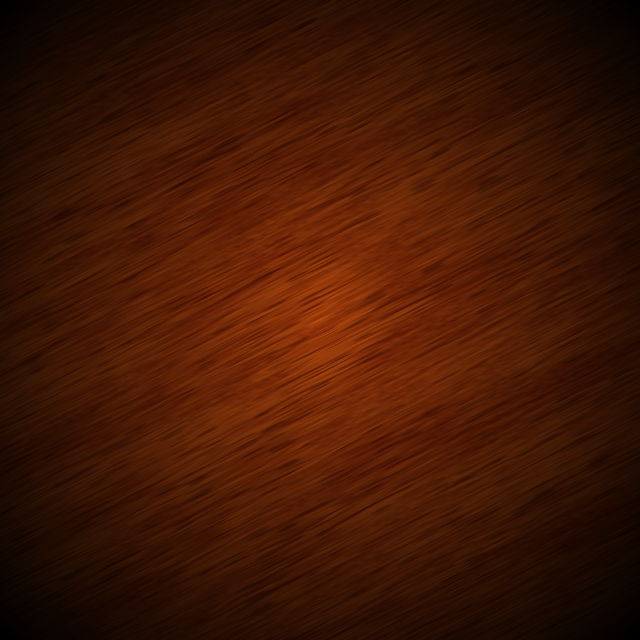
A three.js fragment shader for this texture:

```glsl
// Dark polished wood with slanted fine grain, lit by a soft central glow.
varying vec2 vUv;

const float GRAIN_ANGLE = 0.47;
const vec2 GLOW_CENTER = vec2(0.5, 0.5);
const float GLOW_RADIUS = 0.70;
const float GLOW_STRENGTH = 0.67;
const vec3 LIGHT_WOOD = vec3(0.98, 0.39, 0.07);
const vec3 DARK_WOOD = vec3(0.66, 0.155, 0.025);
const vec2 BAND_SCALE = vec2(4.0, 19.0);
const vec2 STREAK_SCALE = vec2(16.0, 230.0);
const vec2 FIBER_SCALE = vec2(26.0, 400.0);
const vec2 PORE_SCALE = vec2(21.0, 350.0);
const vec2 CURL_SCALE = vec2(110.0, 260.0);
const float FIBER_CONTRAST = 0.90;
const float PORE_DEPTH = 0.28;
const float RELIEF_STEP = 0.0016;
const float RELIEF_STRENGTH = 0.36;

float hash(vec2 p) {
  vec3 q = fract(vec3(p.xyx) * 0.1031);
  q += dot(q, q.yzx + 33.33);
  return fract((q.x + q.y) * q.z);
}

float noise(vec2 p) {
  vec2 cell = floor(p);
  vec2 f = fract(p);
  f = f * f * (3.0 - 2.0 * f);
  float low = mix(hash(cell), hash(cell + vec2(1.0, 0.0)), f.x);
  float high = mix(hash(cell + vec2(0.0, 1.0)), hash(cell + vec2(1.0, 1.0)), f.x);
  return mix(low, high, f.y);
}

// Layered noise, stretched along the grain.
float fbm(vec2 p) {
  float sum = 0.0;
  float weight = 0.5;
  for (int i = 0; i < 3; i++) {
    sum += weight * noise(p);
    p = p * 2.03 + vec2(17.3, 9.1);
    weight *= 0.5;
  }
  return sum / 0.875;
}

// Height of the surface, x along the grain and y across it;
// patches replace straight fibers with short, slanted figure.
float surfaceHeight(vec2 g, float patches) {
  float fiber = noise(g * FIBER_SCALE);
  float streak = noise(g * STREAK_SCALE + 41.0);
  float curl = noise((g + vec2(g.y * 0.8, 0.0)) * CURL_SCALE + 5.0);
  return mix(0.5 * fiber + 0.5 * streak, 0.6 * curl + 0.4 * streak, 0.6 * patches);
}

void main() {
  // Rotate into grain space; the offset keeps noise coordinates positive.
  float c = cos(GRAIN_ANGLE);
  float s = sin(GRAIN_ANGLE);
  vec2 p = vUv - 0.5;
  vec2 grain = vec2(c * p.x + s * p.y, c * p.y - s * p.x) + 2.0;

  // Broad bands, with curly figure in scattered patches.
  float band = fbm(grain * BAND_SCALE);
  float patches = smoothstep(0.50, 0.70, fbm(grain * vec2(7.0, 24.0) + 73.0));

  // Fibers, their sideways relief, and thin dark pores.
  float height = surfaceHeight(grain, patches);
  float above = surfaceHeight(grain + vec2(0.0, RELIEF_STEP), patches);
  float relief = height - above;
  float pores = smoothstep(0.60, 0.88, noise(grain * PORE_SCALE + 19.0));
  pores *= 1.0 - 0.6 * patches;

  // Wood colour, from dark red veins to orange fibers.
  float tone = 0.69 + 0.85 * (band - 0.5) + FIBER_CONTRAST * (height - 0.5);
  tone -= PORE_DEPTH * pores + 0.20 * patches;
  vec3 wood = mix(DARK_WOOD, LIGHT_WOOD, clamp(tone, 0.0, 1.0));
  wood *= 1.0 + RELIEF_STRENGTH * relief - 0.16 * pores;

  // Nearly linear falloff into black corners.
  float r = length(vUv - GLOW_CENTER);
  float glow = GLOW_STRENGTH * max(1.0 - r / GLOW_RADIUS, 0.0);
  gl_FragColor = vec4(wood * glow, 1.0);
}
```
